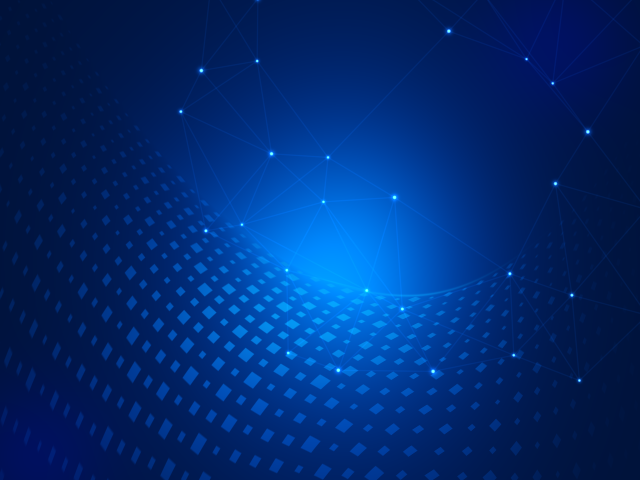
This background is drawn by a Shadertoy shader. Its source:

```glsl
const vec2  GLOW_CENTER  = vec2(0.72, 0.45);
const vec2  RIM_LOW      = vec2(0.851, 0.384);
const float RIM_LEFT     = 1.13;   // curvature on each side of the low point
const float RIM_RIGHT    = 1.60;
const float COLUMN_STEP  = 0.035;
const float ROW_COUNT    = 10.0;
const float ROW_SCALE    = 0.15;
const float ROW_SHEAR    = 0.30;
const float FAN          = 1.5;
const float STAR_CELL    = 0.16;
const float STAR_DENSITY = 0.72;
const float LINE_ALPHA   = 0.07;
const vec2  VIOLET_TOP   = vec2(1.163, 0.913);
const vec2  VIOLET_LOW   = vec2(0.07, 0.045);
const vec3  VIOLET       = vec3(0.0, -0.012, 0.13);
const vec3  TILE_DIM     = vec3(0.0, 0.31, 0.78);
const vec3  TILE_BRIGHT  = vec3(0.02, 0.66, 1.0);
const vec3  STAR_CORE    = vec3(0.50, 0.72, 0.85);
const vec3  STAR_HALO    = vec3(0.05, 0.45, 0.95);

float hash(vec2 p) {
    p = fract(p * vec2(0.1031, 0.1137));
    p += dot(p, p.yx + 33.33);
    return fract((p.x + p.y) * p.x * 17.0);
}

float bell(vec2 d, vec2 spread) {
    return exp(-dot(d * d, 1.0 / spread));
}

float segmentDistance(vec2 p, vec2 a, vec2 b) {
    vec2 ab = b - a;
    float h = clamp(dot(p - a, ab) / dot(ab, ab), 0.0, 1.0);
    return length(p - a - ab * h);
}

float rimCurvature(float x) {
    return x < RIM_LOW.x ? RIM_LEFT : RIM_RIGHT;
}

// Signed height above the curved rim
float rimHeight(vec2 p) {
    float dx = p.x - RIM_LOW.x;
    return p.y - RIM_LOW.y - rimCurvature(p.x) * dx * dx;
}

float glowLevel(vec2 p, float height) {
    vec2 d = p - GLOW_CENTER;
    float wide = bell(d, vec2(d.x > 0.0 ? 0.13 : 0.18, 0.25));
    float core = bell(d, vec2(0.055, 0.06));
    float rim = exp(-abs(height) / (height > 0.0 ? 0.12 : 0.05));
    rim *= bell(vec2(p.x - 0.63, 0.0), vec2(0.07));
    return 0.52 * wide + 0.5 * core + 0.24 * rim;
}

vec3 backdrop(vec2 p, float level) {
    vec3 color = vec3(0.0, 0.07 + level * (0.2 + 0.2 * level), 0.22 + 0.7 * level);
    color += VIOLET * bell(p - VIOLET_TOP, vec2(0.025));
    return color + VIOLET * bell(p - VIOLET_LOW, vec2(0.025));
}

// Tiles in coordinates that follow the rim and its normals
float tileMask(vec2 p, float height) {
    float dx = p.x - RIM_LOW.x;
    float k = rimCurvature(p.x);
    float stretch = 1.0 + 4.0 * k * k * dx * dx;
    float depth = max(-height, 0.0);
    float row = ROW_COUNT * log(1.0 + depth / sqrt(stretch) / ROW_SCALE);
    float foot = dx / (1.0 + FAN * k * depth / stretch);
    float slope = 2.0 * k * foot;
    float arc = 0.5 * foot * sqrt(1.0 + slope * slope) + asinh(slope) / (4.0 * k);
    vec2 grid = vec2(arc / COLUMN_STEP + ROW_SHEAR * row, row);
    vec2 cell = floor(grid);
    // Tiles turn into slim diamonds towards the right
    float turn = 0.18 + 0.6 * smoothstep(-0.3, 0.1, dx);
    vec2 local = fract(grid) - 0.5;
    local = abs(mat2(cos(turn), -sin(turn), sin(turn), cos(turn)) * local);
    float small = mod(cell.x + cell.y, 2.0);
    float size = mix(0.29, 0.19, small) * (0.75 + 0.45 * hash(cell + 40.0));
    size *= 0.5 + 0.5 * bell(p - vec2(0.55, 0.28), vec2(0.16, 0.16));
    vec2 blur = vec2(max(fwidth(grid.x), fwidth(grid.y)) * 0.55 + 0.001);
    vec2 edge = 1.0 - smoothstep(size - blur, size + blur, local);
    return edge.x * edge.y * smoothstep(0.0, 0.002, -height);
}

vec2 starPosition(vec2 cell) {
    vec2 jitter = vec2(hash(cell + 11.0), hash(cell.yx + 57.0));
    return (cell + 0.12 + 0.76 * jitter) * STAR_CELL;
}

float starPresence(vec2 cell) {
    vec2 p = starPosition(cell);
    float region = step(0.14, p.y) * step(0.28, p.x) * step(0.8, p.x + p.y);
    return region * step(hash(cell + 83.0), STAR_DENSITY);
}

// Star points joined to nearby stars by faint threads
vec3 starNetwork(vec2 p, float pixel) {
    vec3 light = vec3(0.0);
    vec2 home = floor(p / STAR_CELL);
    for (int y = -1; y <= 1; y++)
    for (int x = -1; x <= 1; x++) {
        vec2 cell = home + vec2(x, y);
        if (starPresence(cell) < 0.5) continue;
        vec2 star = starPosition(cell);
        float d = length(p - star);
        float radius = mix(0.0015, 0.0034, hash(cell + 29.0));
        light += STAR_CORE * (1.0 - smoothstep(radius - pixel, radius + pixel, d));
        light += STAR_HALO * 0.5 * exp(-d * d / (radius * radius * 5.0));
        for (int i = 0; i < 4; i++) {
            vec2 next = cell + (i == 3 ? vec2(0.0, 1.0) : vec2(1.0, float(i - 1)));
            float thread = segmentDistance(p, star, starPosition(next));
            float line = 1.0 - smoothstep(0.0, 0.0006 + pixel, thread);
            light += STAR_HALO * LINE_ALPHA * line * starPresence(next);
        }
    }
    return light;
}

void mainImage(out vec4 fragColor, in vec2 fragCoord) {
    vec2 p = fragCoord / iResolution.y;
    float height = rimHeight(p);
    vec3 color = backdrop(p, glowLevel(p, height));
    float bright = bell(p - vec2(0.70, 0.38), vec2(0.09, 0.03));
    float visible = 0.07 + 0.88 * bell(p - vec2(0.62, 0.32), vec2(0.22, 0.14));
    visible *= smoothstep(1.34, 1.0, p.x) * 0.85 + 0.15;
    color = mix(color, mix(TILE_DIM, TILE_BRIGHT, bright), tileMask(p, height) * visible);
    // Thin lit edge along the rim
    float rimLine = bell(vec2(p.x - 0.83, height), vec2(0.02, 0.000006));
    color = mix(color, TILE_BRIGHT, 0.5 * rimLine);
    color += starNetwork(p, 1.0 / iResolution.y);
    fragColor = vec4(clamp(color, 0.0, 1.0), 1.0);
}
```
